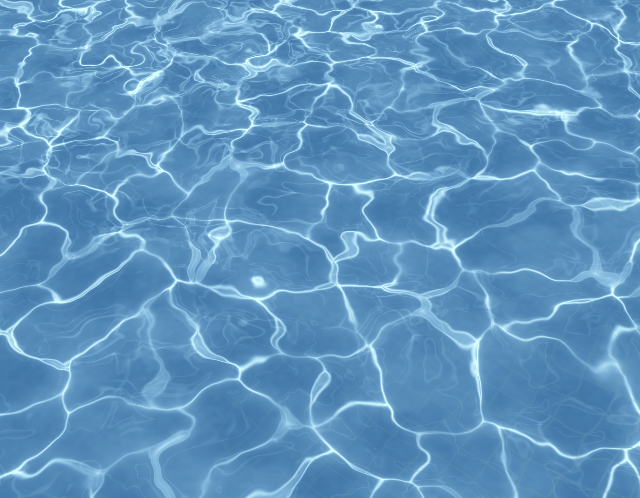
A WebGL 1 fragment shader for this texture:

```glsl
precision highp float;
// Sunlit pool water: a net of caustic light over a blue floor seen at a slant.
// Warped Voronoi borders make the net, noise contours make the loose folds,
// and a three-stop ramp turns the summed light into colour.
uniform vec2 u_resolution;

const vec3 DEEP = vec3(0.295, 0.505, 0.688);
const vec3 LIT = vec3(0.52, 0.73, 0.87);
const vec3 GLARE = vec3(0.76, 0.93, 0.98);
const vec3 GROUT = vec3(0.46, 0.62, 0.66);

vec2 hash2(vec2 p) {
  vec2 k = vec2(dot(p, vec2(127.1, 311.7)), dot(p, vec2(269.5, 183.3)));
  return fract(sin(k) * 43758.545);
}

// Smooth value noise with two independent channels, each 0 to 1.
vec2 noise2(vec2 p) {
  vec2 i = floor(p);
  vec2 f = fract(p);
  f = f * f * f * (f * (f * 6.0 - 15.0) + 10.0);
  vec2 low = mix(hash2(i), hash2(i + vec2(1.0, 0.0)), f.x);
  vec2 high = mix(hash2(i + vec2(0.0, 1.0)), hash2(i + vec2(1.0)), f.x);
  return mix(low, high, f.y);
}

vec2 fbm2(vec2 p) {
  return 0.58 * noise2(p) + 0.28 * noise2(p * 2.1 + 7.3) + 0.14 * noise2(p * 4.3 + 3.1);
}

vec2 site(vec2 cell) {
  return cell + 0.5 + 0.84 * (hash2(cell) - 0.5);
}

// Distances to the nearest and second nearest Voronoi borders.
vec2 borders(vec2 p) {
  vec2 base = floor(p);
  vec2 home = vec2(0.0);
  float nearest = 8.0;
  for (int y = -1; y <= 1; y++) {
    for (int x = -1; x <= 1; x++) {
      vec2 r = site(base + vec2(float(x), float(y))) - p;
      if (dot(r, r) < nearest) {
        nearest = dot(r, r);
        home = r;
      }
    }
  }
  vec2 d = vec2(8.0);
  for (int y = -2; y <= 2; y++) {
    for (int x = -2; x <= 2; x++) {
      vec2 r = site(base + vec2(float(x), float(y))) - p;
      vec2 gap = r - home;
      if (dot(gap, gap) > 0.0001) {
        float edge = dot(0.5 * (home + r), normalize(gap));
        d = edge < d.x ? vec2(edge, d.x) : vec2(d.x, min(d.y, edge));
      }
    }
  }
  return d;
}

float ridge(float d, float width) {
  return exp(-d * d / (width * width));
}

// Light of one net: bright rims that part around pale translucent bands.
float causticNet(vec2 p, float thin, float spread, float halo) {
  vec2 d = borders(p);
  vec2 vary = noise2(p * 2.1 + 21.0);
  float open = smoothstep(0.54, 0.92, vary.x);
  float band = spread * open;
  float power = mix(0.25, 1.0, smoothstep(0.2, 0.75, vary.y)) * (1.0 - 0.35 * open);
  float rim = ridge(d.x - band, thin * mix(0.8, 1.15, vary.y)) * power;
  float fill = 0.24 * open * (1.0 - smoothstep(band - thin, band + thin, d.x));
  float knot = 0.5 * exp(-d.y * 22.0);
  return 0.85 * rim + fill + knot + halo * exp(-d.x * 10.0);
}

// Thin closed curls along one level of a noise field.
float folds(vec2 p, float level, float width) {
  return ridge(fbm2(p).x - level, width);
}

// Faint lines of a square tile floor.
float tileGrid(vec2 p, float spacing, float width) {
  vec2 d = abs(fract(p / spacing) - 0.5) * spacing;
  return 1.0 - smoothstep(0.3 * width, width, min(d.x, d.y));
}

vec3 waterColour(float light) {
  vec3 low = mix(DEEP, LIT, light / 0.48);
  vec3 high = mix(LIT, GLARE, (light - 0.48) / 0.52);
  return light < 0.48 ? low : high;
}

void main() {
  vec2 uv = gl_FragCoord.xy / u_resolution;
  float aspect = u_resolution.x / u_resolution.y;

  // Slanted water plane: cells shrink and flatten toward the top.
  float depth = 1.0 / (1.0 - 0.46 * uv.y);
  vec2 plane = 5.0 * vec2((uv.x - 0.5) * aspect, 1.1 * uv.y) * depth;
  float busy = smoothstep(0.3, 1.15, uv.y + 0.5 * (0.5 - uv.x));

  // Waves bend the light, more so in the busy far corner.
  vec2 bend = 0.75 * (noise2(plane * 0.9) - 0.5);
  bend += mix(0.28, 0.44, busy) * (noise2(plane * 2.6 + 5.0) - 0.5);
  bend += mix(0.06, 0.13, busy) * (noise2(plane * 6.5 + 9.0) - 0.5);
  vec2 water = plane + bend;

  float thin = 0.0185 * depth;
  vec2 patches = fbm2(plane * 1.4 + 31.0);
  float light = -0.065 + 0.15 * smoothstep(0.25, 0.75, patches.x);
  light += causticNet(water + 13.0, thin, 0.085, 0.16);

  // Weaker crossing net, loose curls and faint wisps.
  float veil = smoothstep(0.42, 0.72, patches.y + 0.15 * busy);
  light += veil * mix(0.18, 0.46, busy) * causticNet(water * 1.7 + 40.0, thin * 1.4, 0.1, 0.08);
  light += veil * mix(0.16, 0.36, busy) * folds(water * 1.5 + 60.0, 0.56, 0.013 * depth);
  light += 0.1 * folds(water * 2.3 + 80.0, 0.46, 0.016 * depth);
  light += 0.05 * (noise2(plane * 14.0).x - 0.5);

  vec3 colour = waterColour(clamp(light, -0.1, 1.2));
  vec2 floorPos = mat2(0.8, 0.6, -0.6, 0.8) * (plane + 0.4 * bend);
  float grout = tileGrid(floorPos, 0.32, 0.017) * smoothstep(0.6, 0.1, uv.y) * uv.x;
  colour = mix(colour, GROUT, 0.26 * grout);
  gl_FragColor = vec4(clamp(colour, 0.0, 1.0), 1.0);
}
```
